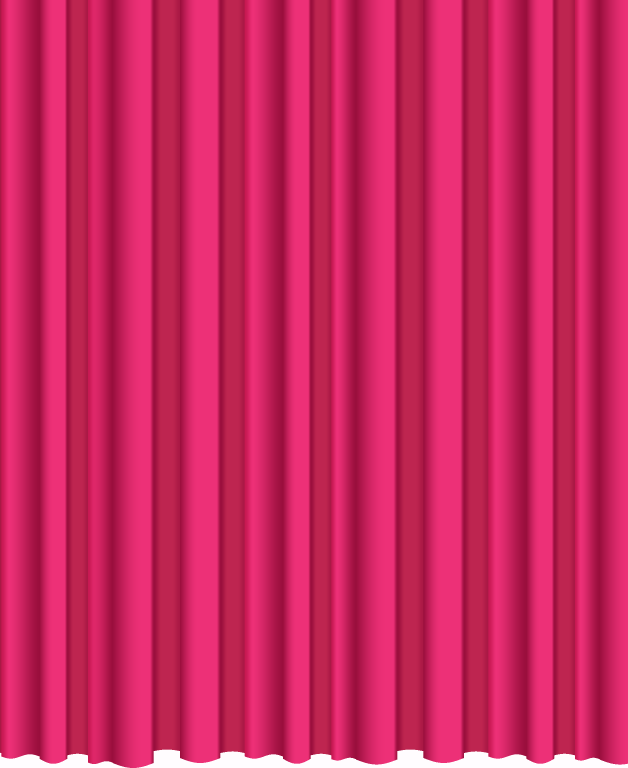
This texture is drawn by a WebGL 2 fragment shader. Its source:

```glsl
#version 300 es
precision highp float;

// Draws a hanging pink curtain whose group of eight pleats repeats across.
// Each pleat is a turning-away, facing or recessed fold with its own gradient;
// a curved hem, stepped from fold to fold, ends the cloth above a pale ground.

uniform vec2 u_resolution;
out vec4 fragColor;

const float PERIOD = 0.3877;       // width of one pleat group
const float GROUP_START = 0.1401;  // left edge of a group
const int FOLD_COUNT = 8;
const int SAMPLES = 3;             // smoothing samples per axis

const vec3 BRIGHT = vec3(0.930, 0.188, 0.466);
const vec3 EDGE   = vec3(0.780, 0.095, 0.320);
const vec3 DEEP   = vec3(0.600, 0.055, 0.235);
const vec3 RECESS = vec3(0.745, 0.145, 0.312);
const vec3 GROUND = vec3(1.0, 0.99, 0.995);

const float TURNING = 0.0;
const float FACING = 1.0;
const float BEHIND = 2.0;

// Right edge within the group, kind, hem height, reach of the gradient
const vec4 FOLDS[FOLD_COUNT] = vec4[FOLD_COUNT](
    vec4(0.101, TURNING, 0.0115, 0.24),
    vec4(0.270, FACING,  0.0110, 0.75),
    vec4(0.378, BEHIND,  0.0220, 0.30),
    vec4(0.544, FACING,  0.0130, 0.45),
    vec4(0.644, BEHIND,  0.0195, 0.30),
    vec4(0.801, TURNING, 0.0150, 0.22),
    vec4(0.915, FACING,  0.0120, 0.50),
    vec4(1.000, BEHIND,  0.0165, 0.30));

// Light turns from the lit lip into the deep crease
vec3 turningFold(float t, float lip) {
    vec3 lit = mix(EDGE, BRIGHT, smoothstep(0.0, lip, t));
    float fall = clamp((t - lip) / (1.0 - lip), 0.0, 1.0);
    return mix(lit, DEEP, mix(fall, smoothstep(0.0, 1.0, fall), 0.5));
}

// Light climbs out of the crease, then drops sharply at the right lip
vec3 facingFold(float t, float reach) {
    float rise = sin(1.5708 * clamp(t / reach, 0.0, 1.0));
    float lip = smoothstep(0.90, 1.0, t);
    return mix(mix(DEEP, BRIGHT, rise), DEEP, 0.9 * lip);
}

// Shaded cloth behind, darkest beside its neighbours
vec3 behindFold(float t, float reach) {
    float left = smoothstep(0.0, reach, t);
    float right = smoothstep(0.0, reach, 1.0 - t);
    return mix(DEEP, RECESS, left * mix(0.45, 1.0, right));
}

vec3 curtain(vec2 p) {
    float along = (p.x - GROUP_START) / PERIOD;
    float group = floor(along);
    along -= group;

    // Find the fold and the position across it
    int index = 0;
    float start = 0.0;
    for (int i = 0; i < FOLD_COUNT - 1; i++) {
        if (along >= FOLDS[i].x) {
            start = FOLDS[i].x;
            index = i + 1;
        }
    }
    vec4 fold = FOLDS[index];
    float t = (along - start) / (fold.x - start);

    // The first two pleats of the first full group hang lower
    float loose = (group == 0.0 && index < 2) ? 1.0 : 0.0;
    float hem = fold.z - 0.0045 * loose;
    float bow = sin(3.14159 * t);
    vec3 cloth;
    if (fold.y == TURNING) {
        cloth = turningFold(t, fold.w);
        cloth = mix(cloth, EDGE, 0.5 * loose * (1.0 - t));
        hem -= 0.018 * (fold.x - start) * sin(6.28318 * t);
    } else if (fold.y == FACING) {
        cloth = facingFold(t, fold.w);
        hem -= 0.0065 * bow;
    } else {
        cloth = behindFold(t, fold.w);
        hem += 0.0020 * bow;
    }
    return p.y < hem ? GROUND : cloth;
}

void main() {
    // Average a small grid of samples to smooth fold and hem edges
    vec3 sum = vec3(0.0);
    for (int y = 0; y < SAMPLES; y++) {
        for (int x = 0; x < SAMPLES; x++) {
            vec2 offset = (vec2(x, y) + 0.5) / float(SAMPLES) - 0.5;
            sum += curtain((gl_FragCoord.xy + offset) / u_resolution);
        }
    }
    fragColor = vec4(sum / float(SAMPLES * SAMPLES), 1.0);
}
```
